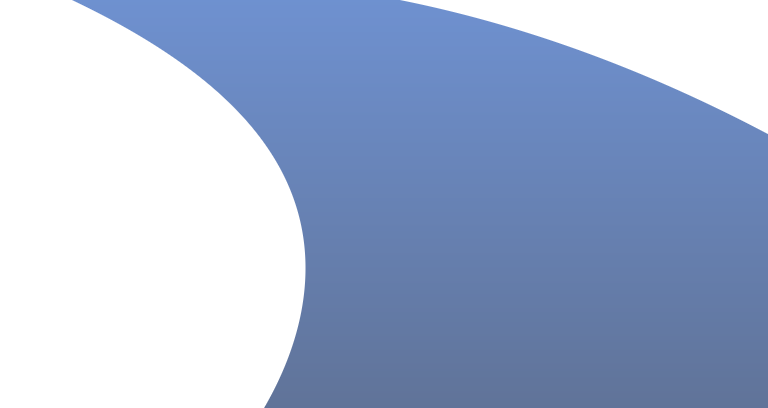
Write a Shadertoy shader that draws this background.

```glsl
// A broad blue band sweeping over white, shaded from bright blue above to slate below.
// Two polynomial curves bound the band; each edge is smoothed by its approximate distance.
// Lengths are in units of the canvas height, with the origin at the lower left.

const vec3 PAPER = vec3(1.0);
const vec3 BAND_TOP = vec3(0.433, 0.568, 0.815);
const vec3 BAND_BOTTOM = vec3(0.377, 0.452, 0.598);

const vec2 INNER_TIP = vec2(0.7488, 0.343);          // rightmost point of the inner edge
const vec3 INNER_BEND = vec3(0.938, 0.345, 0.374);   // weights of t^2, t^3, t^4
const vec2 OUTER_START = vec2(0.980, 1.0);           // where the outer edge leaves the top
const vec2 OUTER_BEND = vec2(0.200, 0.182);          // slope and curvature

// Signed distance to the inner edge, positive on its right
float innerEdge(vec2 p) {
    float t = p.y - INNER_TIP.y;
    float bend = t * t * (INNER_BEND.x + t * (INNER_BEND.y + t * INNER_BEND.z));
    float slope = t * (2.0 * INNER_BEND.x + t * (3.0 * INNER_BEND.y + t * 4.0 * INNER_BEND.z));
    return (p.x - INNER_TIP.x + bend) / sqrt(1.0 + slope * slope);
}

// Signed distance to the outer edge, positive below it
float outerEdge(vec2 p) {
    float u = p.x - OUTER_START.x;
    float drop = u * (OUTER_BEND.x + u * OUTER_BEND.y);
    float slope = OUTER_BEND.x + 2.0 * u * OUTER_BEND.y;
    return (OUTER_START.y - drop - p.y) / sqrt(1.0 + slope * slope);
}

void mainImage(out vec4 fragColor, in vec2 fragCoord) {
    vec2 p = fragCoord / iResolution.y;
    float pixel = 1.0 / iResolution.y;

    // Band coverage
    float inside = min(innerEdge(p), outerEdge(p));
    float coverage = clamp(inside / pixel + 0.5, 0.0, 1.0);

    // Vertical shading
    vec3 band = mix(BAND_BOTTOM, BAND_TOP, p.y);
    fragColor = vec4(mix(PAPER, band, coverage), 1.0);
}
```
